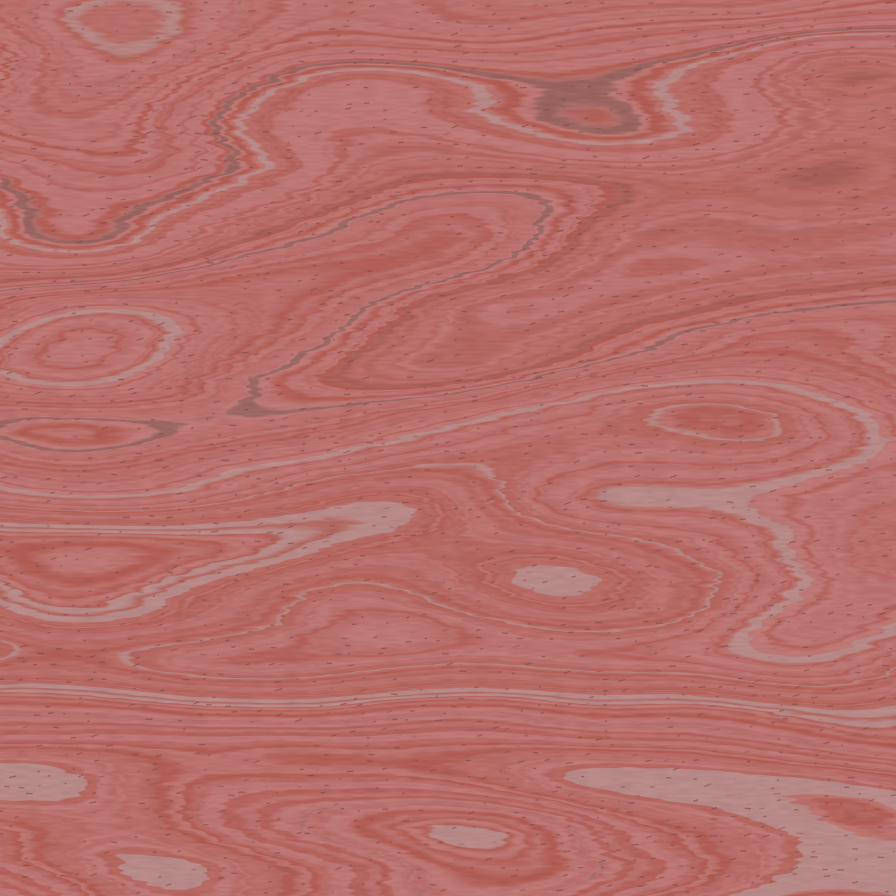
This texture is drawn by a WebGL 1 fragment shader. Its source:

```glsl
precision highp float;
// Rosy figured wood: long grain lines flowing around nested oval knots.
uniform vec2 u_resolution;

float hash(vec2 p) {
  return fract(sin(dot(p, vec2(127.1, 311.7))) * 43758.5453);
}

float valueNoise(vec2 p) {
  vec2 i = floor(p), f = fract(p);
  f = f * f * (3.0 - 2.0 * f);
  return mix(mix(hash(i), hash(i + vec2(1, 0)), f.x),
             mix(hash(i + vec2(0, 1)), hash(i + vec2(1, 1)), f.x), f.y);
}

float corner(vec2 i, vec2 f, vec2 o) {
  float angle = 6.2832 * hash(i + o);
  return dot(vec2(cos(angle), sin(angle)), f - o);
}

float gradientNoise(vec2 p) {
  vec2 i = floor(p), f = fract(p);
  vec2 u = f * f * f * (f * (f * 6.0 - 15.0) + 10.0);
  return mix(mix(corner(i, f, vec2(0)), corner(i, f, vec2(1, 0)), u.x),
             mix(corner(i, f, vec2(0, 1)), corner(i, f, vec2(1, 1)), u.x), u.y);
}

// Growth height: its contours are the rings and the grain lines.
float growth(vec2 p) {
  // Thin horizontal fibres shift sideways and fray the steep ring flanks.
  p.x += 0.016 * (valueNoise(vec2(9.0, 130.0) * p) - 0.5);
  p.x += 0.012 * (valueNoise(vec2(25.0, 320.0) * p + 40.0) - 0.5);
  float h = gradientNoise(vec2(2.3, 7.2) * p + vec2(3.3, 7.6));
  h += 0.16 * gradientNoise(vec2(4.2, 14.0) * p + 21.0);
  return 30.0 * h + 75.0 * p.y + 2.5 * sin(25.0 * p.y);
}

// Short, slightly rising pores, one per occupied cell.
float pores(vec2 p) {
  vec2 grid = vec2(55.0, 110.0);
  vec2 q = p * grid;
  q.x += 9.0 * hash(vec2(floor(q.y), 2.7));
  vec2 id = floor(q);
  vec2 jitter = vec2(hash(id + 3.1), hash(id + 8.7)) - 0.5;
  vec2 d = (fract(q) - 0.5 - 0.6 * jitter) / grid;
  d.y -= d.x * (0.5 * hash(id + 5.3) - 0.1);
  float halfLength = mix(0.0015, 0.0045, hash(id + 1.9));
  float mark = 1.0 - smoothstep(0.0002, 0.0012, abs(d.y));
  mark *= 1.0 - smoothstep(halfLength - 0.001, halfLength, abs(d.x));
  return mark * smoothstep(0.55, 0.85, hash(id + 12.4));
}

vec3 wood(vec2 p) {
  float v = growth(p);
  // Fibres roughen the ring edges.
  v += 0.3 * (valueNoise(vec2(60.0, 380.0) * p + 80.0) - 0.5);
  float tone = 0.6 * valueNoise(vec2(v * 1.3, 4.5))
             + 0.4 * valueNoise(vec2(v * 3.1, 9.5));
  vec3 color = mix(vec3(0.69, 0.365, 0.335), vec3(0.74, 0.465, 0.455),
                   smoothstep(0.2, 0.7, tone));

  // Pale sapwood bands and narrow grey-brown growth lines.
  float pale = smoothstep(0.73, 0.81, valueNoise(vec2(v * 0.85, 17.5)));
  color = mix(color, vec3(0.715, 0.545, 0.535), 0.95 * pale);
  float dark = smoothstep(0.71, 0.88, valueNoise(vec2(v * 1.1, 31.5)));
  color = mix(color, vec3(0.55, 0.38, 0.36), 0.7 * dark * (1.0 - pale));

  // Fine fibre grain.
  color += 0.04 * (valueNoise(vec2(80.0, 420.0) * p + 60.0) - 0.5);
  return mix(color, vec3(0.48, 0.27, 0.25), 0.6 * pores(p));
}

void main() {
  float side = min(u_resolution.x, u_resolution.y);
  vec3 sum = vec3(0.0);
  // Four samples per pixel smooth the thin lines.
  for (int i = 0; i < 4; i++) {
    float k = float(i);
    vec2 offset = vec2(mod(k, 2.0), floor(k / 2.0)) * 0.5 - 0.25;
    sum += wood((gl_FragCoord.xy + offset) / side);
  }
  gl_FragColor = vec4(sum / 4.0, 1.0);
}
```
